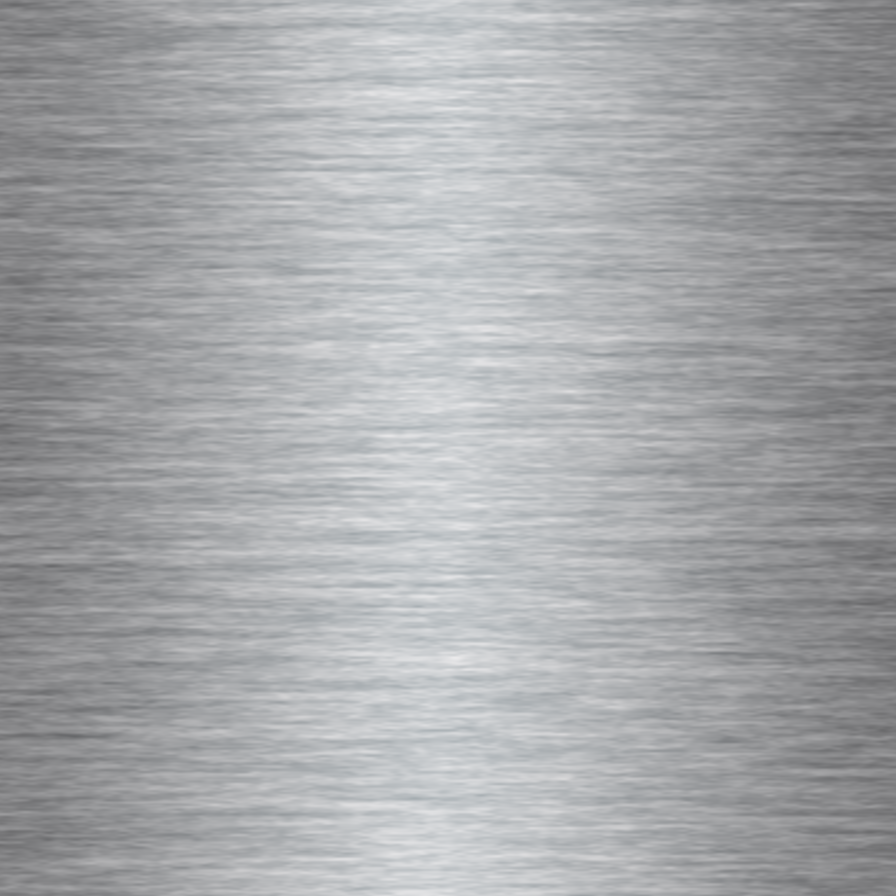
Give the GLSL for this texture, as a Shadertoy shader.

```glsl
// Brushed steel: fine horizontal streaks under one soft vertical highlight.
// Stretched value noise, shifted randomly per row, makes long brush marks and
// short wisps; a rounded tent profile across the width gives the sheen.
#define SHEEN_CENTER 0.49
#define SHEEN_ROUNDING 0.035
#define SHEEN_RAGGEDNESS 0.03
#define SHEEN_CURVE 0.35
#define STREAK_CONTRAST 0.145
#define EDGE_STEEL vec3(0.507, 0.507, 0.514)
#define BRIGHT_STEEL vec3(0.808, 0.822, 0.833)
#define COOL_TINT vec3(1.12, 0.98, 0.93)

float hash(vec2 p) {
    vec3 q = fract(vec3(p.xyx) * 0.1031);
    q += dot(q, q.yzx + 33.33);
    return fract((q.x + q.y) * q.z);
}

// One row of smooth noise, slid sideways so that rows share no grid.
float rowNoise(float x, float row, float seed) {
    x += 37.0 * hash(vec2(row, seed + 5.0));
    float cell = floor(x);
    float blend = smoothstep(0.0, 1.0, x - cell);
    vec2 key = vec2(cell + seed, row + seed * 3.0);
    return mix(hash(key), hash(key + vec2(1.0, 0.0)), blend) - 0.5;
}

// Streaks with scale.x cells across and scale.y rows up the canvas.
float streaks(vec2 uv, vec2 scale, float seed) {
    vec2 p = uv * scale;
    float row = floor(p.y);
    float blend = smoothstep(0.0, 1.0, p.y - row);
    return mix(rowNoise(p.x, row, seed), rowNoise(p.x, row + 1.0, seed), blend);
}

void mainImage(out vec4 fragColor, in vec2 fragCoord) {
    vec2 uv = fragCoord / iResolution.xy;

    // Brush marks, from long and broad to short and fine
    float broad = streaks(uv, vec2(5.0, 100.0), 11.0);
    float grain = 0.16 * broad;
    vec2 scale = vec2(6.0, 185.0);
    float weight = 0.55;
    for (int i = 0; i < 5; i++) {
        grain += weight * streaks(uv, scale, 23.0 + 17.0 * float(i));
        scale *= vec2(2.0, 1.2);
        weight *= 0.92;
    }

    // Highlight with a rounded crest and slightly ragged flanks
    float offset = uv.x - SHEEN_CENTER + SHEEN_RAGGEDNESS * broad;
    float sheen = 1.0 - 2.0 * sqrt(offset * offset + SHEEN_ROUNDING * SHEEN_ROUNDING);
    sheen = clamp(sheen, 0.0, 1.0);
    sheen = mix(sheen, smoothstep(0.0, 1.0, sheen), SHEEN_CURVE);
    vec3 color = mix(EDGE_STEEL, BRIGHT_STEEL, sheen);

    // Streaks, cooler in the shade near the highlight
    color += STREAK_CONTRAST * grain * mix(vec3(1.0), COOL_TINT, sheen);

    fragColor = vec4(clamp(color, 0.0, 1.0), 1.0);
}
```
